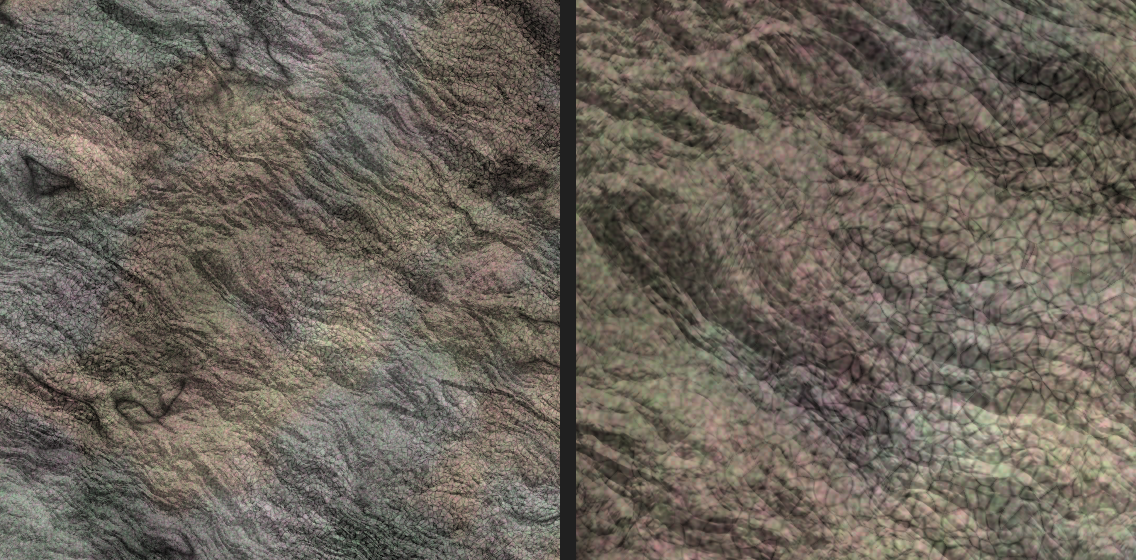
Left, the full canvas; right, a detail of the centre.
A three.js fragment shader for this texture:

```glsl
varying vec2 vUv;

vec2 hash2(vec2 p) {
  vec3 q = fract(p.xyx * vec3(0.1031, 0.1030, 0.0973));
  q += dot(q, q.yzx + 33.33);
  return fract((q.xx + q.yz) * q.zy);
}

float cornerSlope(vec2 cell, vec2 corner, vec2 f) {
  return dot(hash2(cell + corner) * 2.0 - 1.0, f - corner);
}

// Gradient noise, centred on zero
float noise(vec2 p) {
  vec2 i = floor(p);
  vec2 f = fract(p);
  vec2 u = f * f * f * (f * (f * 6.0 - 15.0) + 10.0);
  float low = mix(cornerSlope(i, vec2(0.0), f), cornerSlope(i, vec2(1.0, 0.0), f), u.x);
  float high = mix(cornerSlope(i, vec2(0.0, 1.0), f), cornerSlope(i, vec2(1.0), f), u.x);
  return mix(low, high, u.y);
}

float fbm(vec2 p) {
  float sum = 0.0;
  float amp = 1.0;
  for (int i = 0; i < 4; i++) {
    sum += amp * noise(p);
    p = p * 2.03 + 17.3;
    amp *= 0.5;
  }
  return sum;
}

// Rounded bulges parted by sharp creases
float billow(vec2 p) {
  float sum = 0.0;
  float amp = 1.0;
  for (int i = 0; i < 5; i++) {
    sum += amp * abs(noise(p));
    p = p * 2.07 + 9.7;
    amp *= 0.5;
  }
  return sum;
}

// x: distance to the cell border, y: random value of the cell
vec2 pebbles(vec2 p) {
  vec2 cell = floor(p);
  float nearest = 8.0;
  float second = 8.0;
  float id = 0.0;
  for (int y = -1; y <= 1; y++) {
    for (int x = -1; x <= 1; x++) {
      vec2 c = cell + vec2(float(x), float(y));
      vec2 r = hash2(c);
      float d = length(c + r - p);
      second = min(second, max(d, nearest));
      if (d < nearest) {
        nearest = d;
        id = fract(r.x * 7.0 + r.y * 3.0);
      }
    }
  }
  return vec2(second - nearest, id);
}

// Coordinates along and across a direction that falls to the right
vec2 strata(vec2 p, float angle) {
  float c = cos(angle);
  float s = sin(angle);
  return vec2(c * p.x - s * p.y, s * p.x + c * p.y);
}

vec2 warp(vec2 p, float amount) {
  return p + amount * vec2(fbm(p * 3.0 + 7.0), fbm(p * 3.0 + 31.0));
}

// Slow slope that ends in a steep overhang
float ledges(vec2 s, float count) {
  float t = fract(s.y * count + 1.8 * fbm(s * vec2(1.5, 2.5) + 3.0));
  float mask = smoothstep(-0.05, 0.3, noise(s * vec2(2.5, 4.0) + 41.0));
  return mask * smoothstep(0.0, 0.09, t) * (1.0 - t);
}

float scratches(vec2 p) {
  vec2 s = strata(p, 0.92);
  float mask = smoothstep(0.02, 0.28, noise(p * 3.5 + 63.0));
  return mask * (noise(s * vec2(3.0, 38.0)) + 0.5 * noise(s * vec2(5.0, 85.0)));
}

float rockHeight(vec2 p) {
  vec2 w = warp(p, 0.07);
  vec2 s = strata(w, 0.56);
  return 0.15 * billow(s * vec2(2.0, 4.5)) + 0.03 * billow(w * 14.0)
    + 0.05 * ledges(s, 4.5) + 0.018 * scratches(p);
}

float reliefLight(vec2 p, vec2 toLight) {
  float e = 0.0012;
  float h = rockHeight(p);
  vec2 slope = vec2(rockHeight(p + vec2(e, 0.0)) - h, rockHeight(p + vec2(0.0, e)) - h) / e;
  float d = -dot(slope, toLight);
  return d / sqrt(1.0 + d * d);
}

float cracks(vec2 s) {
  float line = exp(-32.0 * abs(fbm(s * vec2(2.2, 4.5) + 19.0)));
  return line * smoothstep(-0.08, 0.25, noise(s * vec2(3.0, 4.0) + 77.0));
}

vec3 mineralTint(vec2 p, vec2 w) {
  vec3 brown = vec3(1.09, 0.98, 0.86);
  vec3 grey = vec3(1.0, 1.0, 0.96);
  vec3 tint = mix(brown, grey, smoothstep(-0.15, 0.25, fbm(w * 3.2 + 51.0)));
  float lichen = noise(p * 95.0 + 13.0) + 0.7 * fbm(w * 7.0 + 23.0);
  tint += lichen * vec3(0.10, -0.09, 0.05);
  vec2 speck = hash2(floor(p * 400.0)) - 0.5;
  return tint + 0.07 * vec3(speck.x, -speck.x, speck.y);
}

void main() {
  vec2 p = vUv + 2.0;
  vec2 w = warp(p, 0.07);
  vec2 s = strata(w, 0.56);

  // Relief and broad stains
  float light = reliefLight(p, vec2(0.3, 0.95));
  float tone = 0.425 + light * (light > 0.0 ? 0.11 : 0.17);
  tone += 0.24 * fbm(s * vec2(2.5, 4.0) + 5.0);
  tone += 0.13 * smoothstep(0.12, 0.45, fbm(w * 4.0 + 87.0));

  // Cracked crust and fine grit
  vec2 crust = pebbles(p * 105.0 + 1.5 * noise(p * 40.0));
  float crustMask = smoothstep(-0.25, 0.25, fbm(w * 4.0 + 29.0));
  float pebble = 0.13 * (smoothstep(0.0, 0.35, crust.x) - 0.7) + 0.09 * (crust.y - 0.5);
  tone += pebble * mix(0.35, 1.1, crustMask);
  tone += 0.16 * noise(p * 190.0) + 0.13 * noise(p * 330.0 + 9.0);

  // Deep gaps
  tone *= 1.0 - 0.75 * cracks(s);
  vec3 rock = max(tone, 0.05) * mineralTint(p, w);
  gl_FragColor = vec4(rock, 1.0);
}
```
